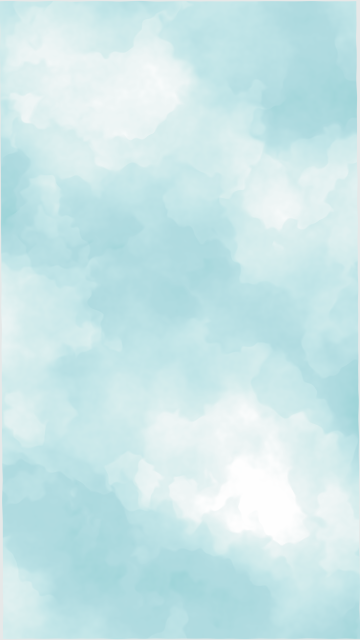
A WebGL 2 fragment shader for this background:

```glsl
#version 300 es
precision highp float;

uniform vec2 u_resolution;
out vec4 outColor;

#define LAYERS 6
#define OCTAVES 5
#define WASH_SCALE 2.8
#define WASH_STRENGTH 0.56
#define BAND_SLOPE 0.65
#define BAND_PERIOD 0.51
#define BAND_STRENGTH 0.25
#define EDGE_CRISP 0.025
#define EDGE_SOFT 0.32
#define RAGGEDNESS 0.012
#define GRAIN 0.14

const float TAU = 6.2831853;
const vec3 DEEP = vec3(0.60, 0.825, 0.84);
const vec3 TEAL = vec3(0.69, 0.86, 0.88);
const vec3 AQUA = vec3(0.76, 0.90, 0.91);
const vec3 PALE = vec3(0.84, 0.93, 0.93);
const vec3 MIST = vec3(0.93, 0.96, 0.96);
const vec3 WHITE = vec3(0.995);
const vec3 MARGIN = vec3(0.90, 0.91, 0.91);

float hash(vec2 cell) {
    uvec2 q = uvec2(ivec2(cell)) * uvec2(1597u, 3812u + 1u);
    uint n = (q.x ^ (q.y * 7919u)) * 747796u + 28913u;
    n = (n ^ (n >> 15)) * 73244475u;
    n = (n ^ (n >> 13)) * 19990303u;
    return float((n ^ (n >> 16)) & 65535u) / 65536.0;
}

float cornerSlope(vec2 cell, vec2 offset) {
    float angle = TAU * hash(cell);
    return dot(vec2(cos(angle), sin(angle)), offset);
}

float gradientNoise(vec2 p) {
    vec2 cell = floor(p), f = p - cell;
    vec2 u = f * f * f * (f * (f * 6.0 - 15.0) + 10.0);
    vec2 e = vec2(1.0, 0.0);
    float low = mix(cornerSlope(cell, f), cornerSlope(cell + e, f - e), u.x);
    float high = mix(cornerSlope(cell + e.yx, f - e.yx),
                     cornerSlope(cell + 1.0, f - 1.0), u.x);
    return mix(low, high, u.y);
}

float fbm(vec2 p) {
    float sum = 0.0, amplitude = 1.0;
    mat2 turn = mat2(0.8, 0.6, -0.6, 0.8);
    for (int i = 0; i < OCTAVES; i++) {
        sum += amplitude * gradientNoise(p);
        p = turn * p * 2.03 + 17.3;
        amplitude *= 0.47;
    }
    return sum;
}

// Overlapping washes, each with edges that are crisp in places and soft in others
float washTone(vec2 p) {
    vec2 ragged = vec2(gradientNoise(p * 46.0), gradientNoise(p * 46.0 + 71.0));
    vec2 q = p + RAGGEDNESS * ragged;
    float fall = 1.0 - q.y - BAND_SLOPE * q.x;
    float band = BAND_STRENGTH * cos(TAU * fall / BAND_PERIOD);
    float tone = 0.0;
    for (int i = 0; i < LAYERS; i++) {
        float k = float(i);
        vec2 shift = vec2(13.7, 29.1) * (k + 1.0);
        float field = fbm(q * (WASH_SCALE + 0.4 * k) + shift) + band;
        float level = 0.07 * (k - 0.5 * float(LAYERS - 1));
        float blur = smoothstep(-0.15, 0.28, gradientNoise(p * 5.0 + shift.yx));
        float softness = mix(EDGE_CRISP, EDGE_SOFT, blur);
        tone += smoothstep(-softness, softness, field - level) - 0.5;
    }
    float bloom = 1.7 * fbm(p * 4.0 + 140.0);
    return WASH_STRENGTH * tone + bloom;
}

vec3 ramp(float tone) {
    vec3 color = mix(DEEP, TEAL, smoothstep(-2.6, -1.0, tone));
    color = mix(color, AQUA, clamp((tone + 1.05) / 0.95, 0.0, 1.0));
    color = mix(color, PALE, clamp((tone + 0.1) / 0.95, 0.0, 1.0));
    color = mix(color, MIST, clamp((tone - 0.85) / 0.85, 0.0, 1.0));
    return mix(color, WHITE, smoothstep(1.7, 2.3, tone));
}

void main() {
    vec2 p = gl_FragCoord.xy / u_resolution.y;
    float width = u_resolution.x / u_resolution.y;

    // Painted washes with faint pigment grain
    float grain = GRAIN * (gradientNoise(p * 110.0) + gradientNoise(p * vec2(38.0, 60.0)));
    vec3 color = ramp(washTone(p) + grain);

    // Thin, slightly skewed margin around the sheet
    float wobble = 0.0012 * gradientNoise(p * 30.0);
    float side = min(p.x - 0.005 * (1.0 - p.y), width - p.x - 0.006 * p.y);
    float ends = min(p.y - 0.002, 1.0 - p.y - 0.002);
    float inside = smoothstep(-0.001, 0.001, min(side, ends) + wobble);
    outColor = vec4(mix(MARGIN, color, inside), 1.0);
}
```
